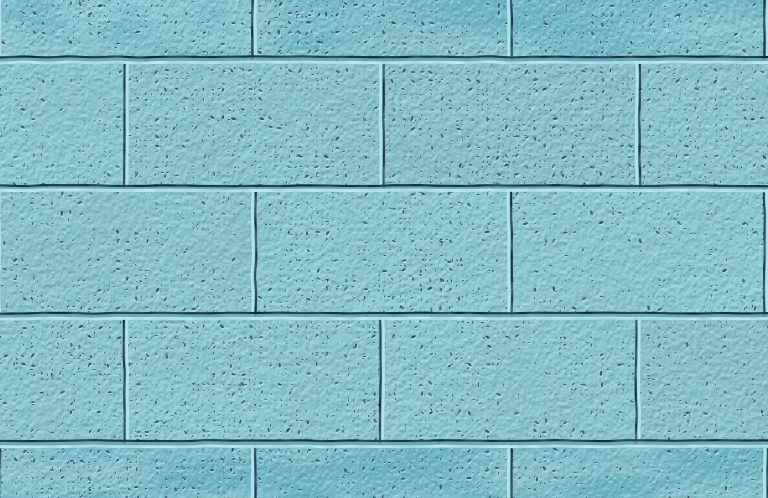
Write a WebGL 1 fragment shader that draws this texture.

```glsl
precision highp float;
// Painted concrete block wall in running bond, lit from above.
// Fine noise relief and scattered pits roughen each block; every joint is
// a wavering dark shadow line beside a bright painted edge.
uniform vec2 u_resolution;

// Lengths are in block widths, with y running down from the top edge.
const float BLOCKS_ACROSS = 3.0;
const float COURSE = 0.5;           // course height
const float FIRST_JOINT = 0.234;    // depth of the first bed joint
const float JOINT_SHIFT = 0.492;    // head joint position in even courses
const float SHADOW_HALF = 0.0042;   // half widths of the joint lines
const float EDGE_HALF = 0.0058;
const float WOBBLE = 0.005;
const float GRAIN = 72.0;           // relief frequency
const float GRAIN_GAIN = 0.85;
const float PIT_GRID = 27.0;        // pit cells per block width
const vec2 LIGHT = vec2(0.4, 1.0);

const vec3 PAINT = vec3(0.54, 0.765, 0.815);
const vec3 LIT = vec3(0.74, 0.92, 0.94);
const vec3 SHADE = vec3(0.36, 0.55, 0.60);
const vec3 GROOVE = vec3(0.40, 0.63, 0.70);
const vec3 DARK = vec3(0.05, 0.13, 0.19);
const vec3 STAIN = vec3(0.39, 0.68, 0.75);

float hash(vec2 p) {
  p = fract(p * vec2(0.1031, 0.1137));
  p += dot(p, p.yx + 33.33);
  return fract((p.x + p.y) * p.x * 17.0 + p.y * 91.7);
}

float noise(vec2 p) {
  vec2 i = floor(p), f = fract(p);
  f = f * f * (3.0 - 2.0 * f);
  return mix(mix(hash(i), hash(i + vec2(1.0, 0.0)), f.x),
             mix(hash(i + vec2(0.0, 1.0)), hash(i + 1.0), f.x), f.y);
}

float surfaceHeight(vec2 p) {
  return 0.55 * noise(p * GRAIN) + 0.3 * noise(p * GRAIN * 1.9 + 41.0)
       + 0.3 * noise(p * GRAIN * 0.4 + 17.0);
}

// Soft-edged line of the given half width
float line(float d, float halfWidth, float px) {
  return 1.0 - smoothstep(halfWidth - 0.6 * px, halfWidth + 0.6 * px, abs(d));
}

// One pit at most per cell: x is the dark hollow, y its bright lower rim
vec2 pits(vec2 p, float grid, float density, float px) {
  vec2 cell = floor(p * grid) + grid;
  float present = step(hash(cell + 3.7), density);
  vec2 centre = 0.35 + 0.3 * vec2(hash(cell + 11.3), hash(cell + 27.1));
  vec2 q = fract(p * grid) - centre;
  float angle = 6.2832 * hash(cell + 51.9);
  mat2 turn = mat2(cos(angle), sin(angle), -sin(angle), cos(angle));
  float radius = mix(0.09, 0.20, hash(cell + 73.3));
  vec2 stretch = vec2(1.5, 0.75);
  float soft = 0.6 * px * grid;
  float hollow = length(turn * q * stretch);
  float rim = length(turn * (q - LIGHT * radius) * stretch);
  return present * (1.0 - smoothstep(vec2(radius - soft), vec2(radius + soft),
                                     vec2(hollow, rim)));
}

void main() {
  float px = BLOCKS_ACROSS / u_resolution.x;
  vec2 p = vec2(gl_FragCoord.x, u_resolution.y - gl_FragCoord.y) * px;

  // Course, block and nearest joints
  float depth = (p.y - FIRST_JOINT) / COURSE;
  float course = floor(depth);
  float bed = floor(depth + 0.5);
  float along = p.x - JOINT_SHIFT - 0.5 * mod(course, 2.0);
  float head = floor(along + 0.5);
  vec2 block = vec2(floor(along), course) + 20.0;
  vec2 toJoint = vec2(along - head, (depth - bed) * COURSE);
  toJoint += WOBBLE * (vec2(noise(p.yx * 13.0 + head * 9.0),
                            noise(p * vec2(11.0, 1.0) + bed * 7.0)) - 0.5);

  // Paint tone: block variation, soft mottling and stained outer courses
  float mottle = noise(p * 5.0 + 8.0) - 0.5;
  vec3 color = PAINT * (1.0 + 0.04 * (hash(block) - 0.5) + 0.035 * mottle);
  float streaks = noise(p * vec2(2.5, 18.0) + 30.0) * 0.6
                + noise(p * vec2(6.0, 4.0)) * 0.4;
  float outer = step(1.5, abs(course - 1.0));
  color = mix(color, STAIN, outer * smoothstep(0.25, 0.85, streaks) * 0.75);

  // Grain lit as relief
  vec2 nudge = LIGHT * 0.0035;
  float relief = surfaceHeight(p + nudge) - surfaceHeight(p - nudge);
  float tone = clamp(relief * GRAIN_GAIN * 1.6, -0.8, 0.8);
  color = mix(color, tone > 0.0 ? LIT : SHADE, abs(tone));

  // Coarse and fine pits, denser in some blocks and in patches
  float density = mix(0.16, 0.40, hash(block + 5.0)) + 0.25 * mottle;
  for (int i = 0; i < 2; i++) {
    float scale = 1.0 + 0.83 * float(i);
    vec2 pit = pits(p + 0.37 * float(i), PIT_GRID * scale, density, px);
    color = mix(color, LIT, pit.y * 0.6);
    color = mix(color, DARK, pit.x * mix(0.4, 0.75, noise(p * 31.0)));
  }

  // Head joints: shadow falls on either side of the bright edge
  float wear = noise(p * 24.0 + 60.0);
  float side = hash(vec2(head, course) + 35.0) < 0.5 ? -1.0 : 1.0;
  color = mix(color, GROOVE, line(toJoint.x, 0.010, px) * 0.6);
  color = mix(color, LIT, line(toJoint.x + side * 0.005, EDGE_HALF, px) * 0.85);
  color = mix(color, DARK, line(toJoint.x - side * 0.007, SHADOW_HALF, px) * mix(0.45, 0.95, wear));

  // Bed joints: shadow above, groove between, bright edge below
  float gap = mix(0.007, 0.014, hash(vec2(bed + 12.0, 4.0)));
  color = mix(color, GROOVE, line(toJoint.y, gap + 0.004, px) * 0.8);
  color = mix(color, LIT, line(toJoint.y - 0.010, EDGE_HALF, px) * mix(0.7, 1.0, wear));
  color = mix(color, DARK, line(toJoint.y + gap, SHADOW_HALF, px) * mix(0.65, 1.0, wear));

  gl_FragColor = vec4(color, 1.0);
}
```
